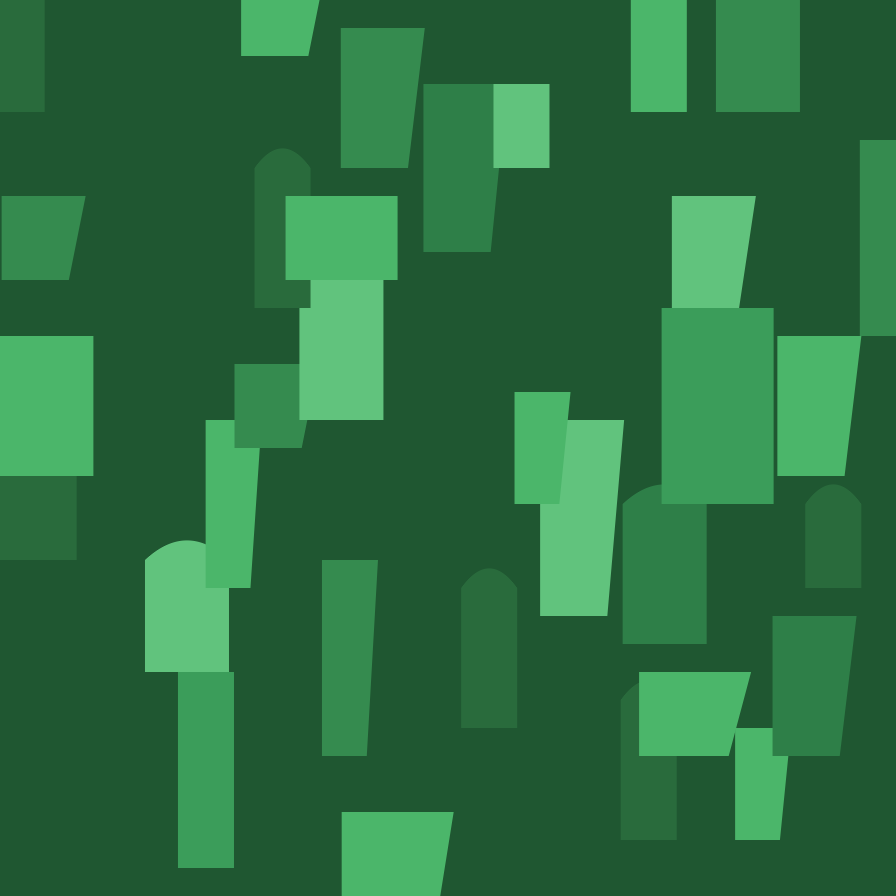
Give the GLSL for this pattern, as a Shadertoy shader.

```glsl
// Flat green blocks scattered over a dark green ground: rectangles, blocks
// that taper towards the foot, and a few with arched tops. One block per
// jittered cell, painted in order, with heights on a grid of 1/32 canvas.

const float UNIT = 1.0 / 32.0;
const float CELLS = 6.0;

vec2 hash2(float n) {
    vec3 p = fract(n * vec3(0.1031, 0.1030, 0.0973));
    p += dot(p, p.yzx + 33.33);
    return fract((p.xx + p.yz) * p.zy);
}

// Evenly spread sequence in 0..1, so that the shares stay steady
float spread(float n, float stride) {
    return fract(0.37 + n * stride);
}

// Signed distance to a block with its lower left corner at the origin
float blockDistance(vec2 p, vec2 size, float taper, float arch) {
    float height = p.y / size.y;
    float rightEdge = size.x * (1.0 - taper * (1.0 - height));
    float across = 2.0 * p.x / size.x - 1.0;
    float top = size.y + arch * (1.0 - across * across);
    float sides = max(-p.x, p.x - rightEdge);
    return max(sides, max(-p.y, p.y - top));
}

// Tone by share of the blocks
vec3 blockColor(float share, float variant) {
    vec3 leaf = variant < 0.6 ? vec3(0.208, 0.545, 0.310) : vec3(0.180, 0.498, 0.282);
    vec3 bright = vec3(0.294, 0.714, 0.416);
    vec3 moss = vec3(0.161, 0.420, 0.235);
    vec3 pale = vec3(0.380, 0.765, 0.490);
    vec3 emerald = vec3(0.231, 0.616, 0.353);
    if (share < 0.34) return leaf;
    if (share < 0.63) return bright;
    if (share < 0.77) return pale;
    if (share < 0.94) return moss;
    return emerald;
}

void mainImage(out vec4 fragColor, in vec2 fragCoord) {
    float pixel = 1.0 / min(iResolution.x, iResolution.y);
    vec2 uv = fragCoord * pixel;
    vec3 color = vec3(0.122, 0.341, 0.192);

    for (float i = 0.0; i < CELLS * CELLS; i++) {
        vec2 place = hash2(i + 11.0);
        vec2 kind = hash2(i + 73.0);
        vec2 chance = hash2(i + 151.0);
        if (chance.x < 0.07) continue; // leave some ground open

        // Size in whole units
        float widthPick = spread(i, 0.7549);
        float width = widthPick < 0.42 ? 2.0 : widthPick < 0.82 ? 3.0 : 4.0;
        float height = 3.0 + floor(4.6 * spread(i, 0.5698));
        vec2 size = vec2(width, height) * UNIT;

        // Free position across, snapped position upwards
        vec2 cell = vec2(mod(i, CELLS), floor(i / CELLS));
        vec2 corner = (cell + 0.5 + 0.9 * (place - 0.5)) / CELLS - 0.5 * size;
        corner.y = floor(corner.y / UNIT + 0.5) * UNIT;

        // Darkest and rarest tones stay untapered
        float share = spread(i, 0.6180);
        float taperChance = share < 0.34 ? 0.75 : share < 0.77 ? 0.5 : 0.0;
        float taper = kind.x < taperChance ? 0.2 : 0.0;
        float arch = taper == 0.0 && kind.y < 0.2 ? 0.7 * UNIT : 0.0;

        float d = blockDistance(uv - corner, size, taper, arch);
        float cover = clamp(0.5 - d / pixel, 0.0, 1.0);
        color = mix(color, blockColor(share, chance.y), cover);
    }
    fragColor = vec4(color, 1.0);
}
```
